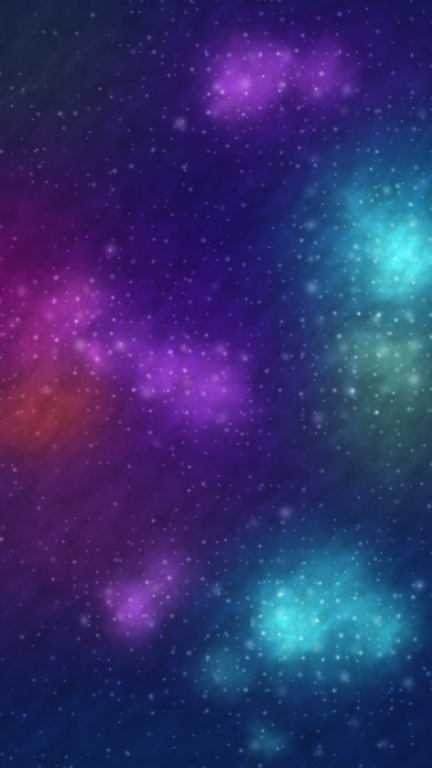
Write a Shadertoy shader that draws this background.

```glsl
const vec3 NAVY = vec3(0.05, 0.09, 0.29);
const vec3 INDIGO = vec3(0.10, 0.05, 0.37);
const vec3 SLATE = vec3(0.10, 0.17, 0.25);
const vec3 PURPLE = vec3(0.23, 0.06, 0.45);
const vec3 MAGENTA = vec3(0.40, 0.05, 0.36);
const vec3 PLUM = vec3(0.30, 0.11, 0.36);
const vec3 RUST = vec3(0.56, 0.19, 0.25);
const vec3 TEAL = vec3(0.05, 0.35, 0.52);
const vec3 MOSS = vec3(0.20, 0.37, 0.37);
const vec3 PINK_LIGHT = vec3(0.80, 0.20, 0.50);
const vec3 VIOLET_LIGHT = vec3(0.62, 0.25, 0.85);
const vec3 CYAN_LIGHT = vec3(0.22, 0.85, 0.88);
const vec3 GREEN_LIGHT = vec3(0.32, 0.68, 0.50);
const vec2 CANVAS = vec2(1.0, 1.7778);
const float WARP = 0.022;
const float GRAIN = 0.13;
const float CLUSTER_SPREAD = 1.7;

// Glows: centre x, centre y, radius, strength
const vec4 WARM[12] = vec4[12](
    vec4(0.56, 1.59, 0.075, 0.75), vec4(0.74, 1.61, 0.050, 0.50),
    vec4(0.64, 1.63, 0.050, 0.45), vec4(0.51, 1.53, 0.040, 0.40),
    vec4(0.185, 1.08, 0.065, 0.55), vec4(0.10, 1.00, 0.100, 0.40),
    vec4(0.22, 0.945, 0.040, 0.65), vec4(0.30, 0.99, 0.055, 0.40),
    vec4(0.375, 0.92, 0.065, 0.50), vec4(0.48, 0.87, 0.085, 0.65),
    vec4(0.30, 0.37, 0.060, 0.75), vec4(0.38, 0.435, 0.065, 0.45));
const vec4 COOL[11] = vec4[11](
    vec4(0.935, 1.19, 0.085, 0.90), vec4(0.90, 1.20, 0.170, 0.45),
    vec4(0.83, 1.30, 0.060, 0.25), vec4(0.92, 0.945, 0.080, 0.50),
    vec4(0.81, 0.955, 0.070, 0.35), vec4(0.67, 0.33, 0.065, 0.90),
    vec4(0.72, 0.35, 0.140, 0.35), vec4(0.87, 0.32, 0.075, 0.55),
    vec4(0.78, 0.435, 0.080, 0.30), vec4(0.52, 0.22, 0.055, 0.32),
    vec4(0.615, 0.07, 0.040, 0.28));

vec3 hash3(vec2 cell) {
    vec3 q = vec3(dot(cell, vec2(127.1, 311.7)), dot(cell, vec2(269.5, 183.3)),
                  dot(cell, vec2(419.2, 371.9)));
    return fract(sin(q) * 43758.5);
}

// Layered, rotated sines, roughly -1 to 1
float sines(vec2 p) {
    float sum = 0.0, amp = 0.5;
    for (int i = 0; i < 6; i++) {
        sum += amp * sin(p.x + 1.3 * sin(p.y)) * cos(p.y + 0.8 * sin(p.x));
        p = mat2(1.3, 1.25, -1.25, 1.3) * p + 2.3;
        amp *= 0.68;
    }
    return sum;
}

float falloff(vec2 offset) { return exp(-dot(offset, offset)); }

vec3 screen(vec3 base, vec3 light) {
    return 1.0 - (1.0 - base) * (1.0 - clamp(light, 0.0, 1.0));
}

void wash(inout vec3 col, vec2 p, vec2 centre, vec2 radii, vec3 tint) {
    col = mix(col, tint, 0.9 * falloff((p - centre) / radii));
}

// One jittered soft dot per cell, kept inside its cell
float stars(vec2 p, float cells, float radius, float chance) {
    vec2 q = p * cells;
    vec3 h = hash3(floor(q) + cells);
    vec2 offset = fract(q) - mix(vec2(0.27), vec2(0.73), h.xy);
    float size = radius * cells * mix(0.65, 1.1, fract(h.z * 17.0));
    float lit = smoothstep(0.0, 0.08, chance - h.z);
    return lit * falloff(offset / size) * mix(0.35, 1.0, fract(h.z * 53.0));
}

void mainImage(out vec4 fragColor, in vec2 fragCoord) {
    vec2 p = fragCoord / iResolution.xy * CANVAS;
    vec2 drift = vec2(sines(p * 9.0), sines(p.yx * 9.0 + 4.0));
    vec2 w = p + WARP * drift;

    // Broad colour clouds
    vec3 col = mix(NAVY, INDIGO, falloff((w - vec2(0.50, 1.05)) / vec2(0.55, 0.60)));
    wash(col, w, vec2(0.10, 1.63), vec2(0.32, 0.25), SLATE);
    wash(col, w, vec2(0.70, 1.58), vec2(0.36, 0.20), PURPLE);
    wash(col, w, vec2(0.00, 1.08), vec2(0.30, 0.32), MAGENTA);
    wash(col, w, vec2(0.17, 0.58), vec2(0.42, 0.28), PLUM);
    wash(col, w, vec2(0.38, 0.92), vec2(0.28, 0.22), PURPLE * 1.15);
    wash(col, w, vec2(0.10, 0.83), vec2(0.17, 0.12), RUST);
    wash(col, w, vec2(0.95, 1.20), vec2(0.23, 0.28), TEAL);
    wash(col, w, vec2(0.93, 0.85), vec2(0.20, 0.23), MOSS);
    wash(col, w, vec2(0.75, 0.36), vec2(0.25, 0.18), TEAL);
    wash(col, w, vec2(0.45, 0.00), vec2(0.75, 0.22), vec3(0.05, 0.14, 0.33));

    // Bright knots, also gathering the star density
    float cluster = 0.0;
    vec3 warmLight = mix(PINK_LIGHT, VIOLET_LIGHT, smoothstep(0.05, 0.32, p.x));
    vec3 coolLight = mix(CYAN_LIGHT, GREEN_LIGHT,
                         falloff((p - vec2(0.88, 0.93)) / vec2(0.22, 0.14)));
    for (int i = 0; i < WARM.length(); i++) {
        vec2 d = (w - WARM[i].xy) / WARM[i].z;
        col = screen(col, warmLight * WARM[i].w * falloff(d));
        cluster += WARM[i].w * falloff(d / CLUSTER_SPREAD);
    }
    for (int i = 0; i < COOL.length(); i++) {
        vec2 d = (w - COOL[i].xy) / COOL[i].z;
        col = screen(col, coolLight * COOL[i].w * falloff(d));
        cluster += COOL[i].w * falloff(d / CLUSTER_SPREAD);
    }
    cluster = min(cluster, 1.0);

    // Painterly mottling with slanted strokes
    vec2 slant = vec2(p.x + p.y, 2.2 * (p.y - p.x));
    col *= 1.0 + GRAIN * (sines(slant * 13.0 + drift) + 0.5 * sines(p * 45.0));

    // Soft orbs in the clusters, then two layers of fine stars
    vec3 starTint = mix(col / max(max(col.r, col.g), col.b), vec3(1.0), 0.45);
    float orbs = stars(p, 13.0, 0.013, 0.95 * cluster);
    float bright = stars(p + 0.37, 23.0, 0.0050, 0.30 + 0.6 * cluster);
    float dust = stars(p + 0.71, 40.0, 0.0033, 0.30 + 0.4 * cluster);
    float light = 0.42 * orbs + (0.40 + 0.35 * cluster) * bright + 0.38 * dust;
    col = screen(col, starTint * light);

    fragColor = vec4(col, 1.0);
}
```
